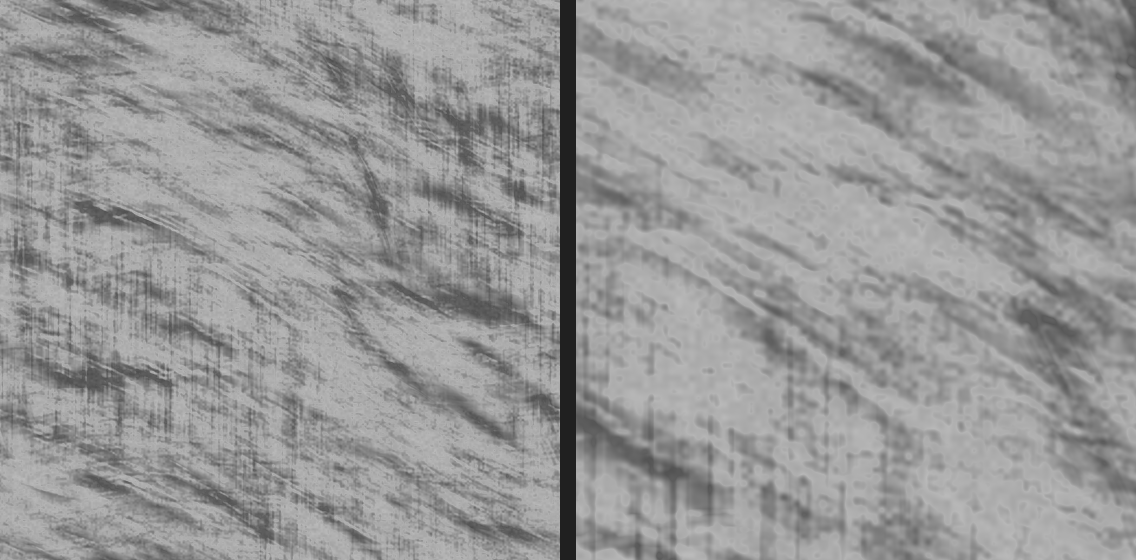
Left: the whole. Right: its middle third, enlarged.
A Shadertoy shader for this texture:

```glsl
// Worn grey metal, smeared with dry brush strokes, bristle streaks and grit; tiles.

const float TAU = 6.2831853;

float hash(vec2 cell) {
    vec3 h = fract(cell.xyx * 0.1031);
    h += dot(h, h.yzx + 33.33);
    return fract((h.x + h.y) * h.z);
}

// Wraps a cell of a sheared lattice; slope * freq.y must be whole.
vec2 wrapCell(vec2 cell, vec2 freq, float slope) {
    float turns = floor((cell.x + 0.5) / freq.x);
    cell += turns * vec2(-freq.x, slope * freq.y);
    cell.y -= freq.y * floor((cell.y + 0.5) / freq.y);
    return cell + freq * 1.7;
}

vec2 shear(vec2 p, vec2 freq, float slope) {
    return vec2(p.x, p.y - slope * p.x) * freq;
}

// Value noise stretched along the slope.
float noise(vec2 p, vec2 freq, float slope) {
    vec2 q = shear(p, freq, slope);
    vec2 cell = floor(q), t = fract(q);
    t = t * t * (3.0 - 2.0 * t);
    float a = hash(wrapCell(cell, freq, slope));
    float b = hash(wrapCell(cell + vec2(1, 0), freq, slope));
    float c = hash(wrapCell(cell + vec2(0, 1), freq, slope));
    float d = hash(wrapCell(cell + vec2(1, 1), freq, slope));
    return mix(mix(a, b, t.x), mix(c, d, t.x), t.y);
}

// Signed streaks: broad body, hairs and fine bristles.
float smear(vec2 p, vec2 freq, float slope) {
    return 0.8 * (noise(p, freq, slope) - 0.5)
         + 0.8 * (noise(p, freq * vec2(2, 4), slope) - 0.5)
         + 1.0 * (noise(p, freq * vec2(6, 12), slope) - 0.5);
}

// Cellular dabs: one ragged ellipse per cell, few of them strong.
float strokes(vec2 p, vec2 freq, float slope, float ragged, float rarity) {
    vec2 q = shear(p, freq, slope);
    vec2 cell = floor(q);
    float cover = 0.0;
    for (int y = -1; y <= 1; y++)
    for (int x = -1; x <= 1; x++) {
        vec2 near = cell + vec2(x, y);
        vec2 id = wrapCell(near, freq, slope);
        vec2 center = near + 0.2 + 0.6 * vec2(hash(id + 31.0), hash(id + 67.0));
        float dist = length((q - center) / vec2(0.9, 0.55)) + max(ragged, -0.3);
        float strength = pow(hash(id + 113.0), rarity);
        cover = max(cover, strength * (1.0 - smoothstep(0.1, 0.9, dist)));
    }
    return cover;
}

void mainImage(out vec4 fragColor, in vec2 fragCoord) {
    vec2 uv = fragCoord / iResolution.xy;

    // Bend the strokes with layered sines
    vec2 p = uv + 0.018 * sin(TAU * (uv.yx + vec2(0.1, 0.4)));
    p += 0.006 * sin(TAU * (uv.yx * vec2(3, 2) + uv * vec2(1, 2)));
    p += 0.0008 * sin(TAU * (p.yx * 19.0 + p * vec2(7, 11)));

    // Streaks in each direction
    float diagonal = smear(p, vec2(4, 16), -0.5);
    float level = smear(p, vec2(4, 18), 0.0);
    float steep = smear(p.yx, vec2(4, 18), -0.5);
    float upright = smear(uv.yx, vec2(5, 20), 0.0);
    float grit = 0.6 * (noise(p, vec2(100, 200), -0.25) - 0.5)
               + 0.8 * (noise(uv, vec2(256), 0.0) - 0.5);

    // Large patches, then the loose streaks and grit
    float region = smoothstep(0.35, 0.75, noise(p, vec2(3, 4), 0.0));
    float brushed = smoothstep(0.35, 0.8, noise(p, vec2(4, 3), 0.0));
    float soot = 0.5 * (noise(p, vec2(3, 6), -0.5) - 0.5)
               + 0.4 * (noise(p, vec2(14, 32), -0.25) - 0.5);
    soot += 0.36 * diagonal + 0.36 * level + 0.2 * region * steep;
    soot += (0.1 + 0.4 * brushed) * upright + grit;

    // Heavy strokes, ragged and broken up by dry bristles
    float slant = 0.5 * diagonal + 0.25 * grit;
    float flat_ = 0.5 * level + 0.25 * grit;
    float dry = 1.0 + 0.9 * diagonal + 0.4 * level;
    soot += 0.7 * dry * strokes(p, vec2(3, 12), -0.5, slant, 2.0);
    soot += 0.6 * dry * strokes(p, vec2(4, 16), -0.75, slant, 2.5);
    soot += 0.6 * dry * strokes(p, vec2(3, 16), -0.25, flat_, 2.0);
    soot += 0.6 * dry * strokes(p, vec2(3, 14), 0.0, flat_, 2.0);
    soot += 0.7 * region * (1.0 + steep) * strokes(p.yx, vec2(4, 16), -0.375, 0.6 * steep, 1.5);
    soot += 0.5 * brushed * (1.0 + upright) * strokes(uv.yx, vec2(5, 16), 0.0, 0.8 * upright, 1.5);

    // Upright scratches in patches, and small flecks
    float scratch = smoothstep(0.55, 0.95, noise(uv.yx, vec2(12, 230), 0.0));
    soot += 0.3 * scratch * brushed;
    soot += 0.6 * strokes(p, vec2(24, 64), -0.25, 0.4 * grit, 12.0);

    // Soot darkens the pale metal
    float grey = clamp(0.575 - 0.33 * (soot - 0.48), 0.35, 0.69);
    grey += 0.08 * grit;
    fragColor = vec4(vec3(grey), 1.0);
}
```
